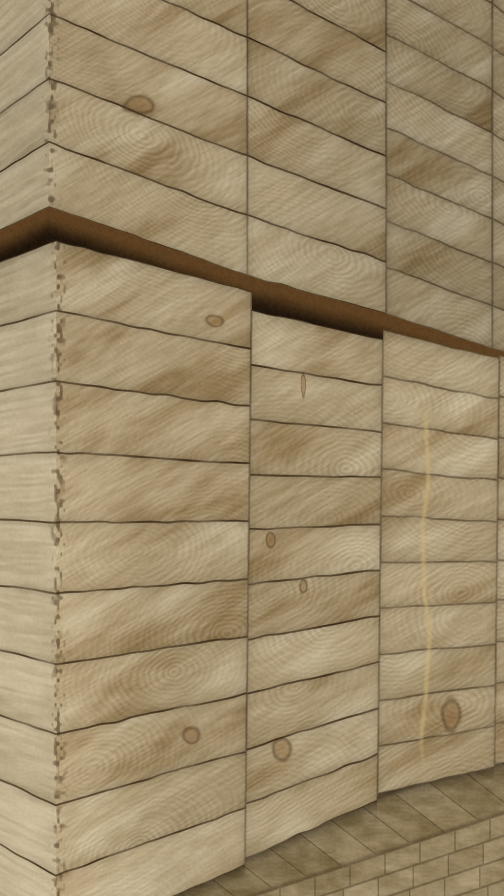
Reproduce this texture procedurally as a Shadertoy shader.

```glsl
// Two stacks of sawn timber seen at a corner, with a dark gap between them.
// Columns are strips of sloping rows; each board gets its own end grain and
// tone, then seams, knots and shadows are laid on top.

const float VIEW_H = 7.68;  // canvas height in scene units
const float ROWS = 10.0;    // boards in the lower stack
const float RING_FREQ = 150.0;
const float SEAM_WIDTH = 0.006;
const vec3 END_WOOD = vec3(0.665, 0.59, 0.455);
const vec3 SIDE_WOOD = vec3(0.695, 0.635, 0.515);
const vec3 PALE_WOOD = vec3(0.79, 0.74, 0.62);
const vec3 RESIN = vec3(0.8, 0.7, 0.47);
const vec3 SEAM_DARK = vec3(0.2, 0.14, 0.075);
const vec3 KNOT_BROWN = vec3(0.5, 0.34, 0.18);
const vec3 GAP_BROWN = vec3(0.36, 0.25, 0.13);
const vec3 GAP_DARK = vec3(0.12, 0.08, 0.04);

// Column borders; per column: left y, left spacing, right y, right spacing
const float UPPER_X[6] = float[6](0.0, 0.42, 2.12, 3.31, 4.22, 4.7);
const float LOWER_X[6] = float[6](0.0, 0.48, 2.13, 3.26, 4.26, 4.7);
const vec4 UPPER_ROWS[5] = vec4[5](
    vec4(1.97, 0.5, 1.77, 0.55), vec4(1.77, 0.55, 2.36, 0.51),
    vec4(2.36, 0.51, 2.69, 0.45), vec4(2.69, 0.4, 2.99, 0.37),
    vec4(2.99, 0.37, 3.14, 0.34));
const vec4 LOWER_ROWS[5] = vec4[5](
    vec4(2.24, 0.555, 2.06, 0.605), vec4(2.06, 0.605, 2.5, 0.492),
    vec4(2.66, 0.47, 2.91, 0.395), vec4(2.83, 0.397, 3.07, 0.35),
    vec4(3.05, 0.35, 3.17, 0.33));
// Knots: centre and radii
const vec4 KNOTS[8] = vec4[8](
    vec4(1.84, 2.75, 0.075, 0.05), vec4(1.19, 0.9, 0.13, 0.08),
    vec4(2.32, 4.63, 0.04, 0.065), vec4(2.6, 5.02, 0.035, 0.06),
    vec4(2.6, 3.3, 0.02, 0.1), vec4(1.64, 6.3, 0.08, 0.07),
    vec4(2.42, 6.42, 0.08, 0.09), vec4(3.87, 6.13, 0.08, 0.14));

float hash(vec2 p) { return fract(sin(dot(p, vec2(127.1, 311.7))) * 43758.5); }

float noise(vec2 p) {
    vec2 i = floor(p), f = fract(p);
    f = f * f * (3.0 - 2.0 * f);
    return mix(mix(hash(i), hash(i + vec2(1, 0)), f.x),
               mix(hash(i + vec2(0, 1)), hash(i + 1.0), f.x), f.y);
}

float fbm(vec2 p) {
    return 0.5 * noise(p) + 0.3 * noise(p * 2.1 + 7.3) + 0.2 * noise(p * 4.3 + 3.1);
}

// Sawn end: rings around a random pith, diagonal saw marks, pale patches
vec3 endGrain(vec2 p, vec2 local, vec2 size, vec2 id) {
    vec2 pith = size * vec2(hash(id + 3.1), hash(id + 8.7) * 2.2 - 0.6);
    float d = length((local - pith) * vec2(0.75, 1.1)) + 0.06 * fbm(p * 5.0);
    float rings = sin(d * RING_FREQ) * exp(-1.3 * d) * (0.2 + noise(p * 3.0 + id));
    vec2 q = vec2(p.x * 0.86 - p.y * 0.5, p.x * 0.5 + p.y * 0.86);
    float saw = noise(q * vec2(7.0, 60.0) + id) - 0.5;
    float patches = fbm(q * vec2(1.2, 3.6) + id * 5.3);
    vec3 col = END_WOOD + 0.06 * (hash(id) - 0.5);
    col = mix(col, PALE_WOOD, 0.55 * smoothstep(0.5, 0.85, patches));
    col -= vec3(0.1, 0.115, 0.125) * smoothstep(0.5, 0.15, patches);
    return col + 0.034 * rings + 0.075 * saw;
}

// One stack; below = distance under the reference row, in scene units
vec3 stack(vec2 p, float px, float xs[6], vec4 rows[5], float seed,
           out float below, out float spacing) {
    int c = 0;
    float side = 9.0;
    for (int i = 1; i < 5; i++) {
        if (p.x > xs[i]) c = i;
        if (i > 1) side = min(side, abs(p.x - xs[i]));
    }
    float width = xs[c + 1] - xs[c], u = (p.x - xs[c]) / width;
    vec2 line = mix(rows[c].xy, rows[c].zw, u);
    spacing = line.y;
    below = p.y - line.x + 0.018 * (noise(p * 7.0 + seed) - 0.5);
    float row = below / spacing, f = fract(row);
    vec2 id = vec2(float(c) + seed, floor(row));
    vec2 size = vec2(width, spacing), local = vec2(u, f) * size;
    vec3 col = endGrain(p, local, size, id);
    if (c == 0) {
        float streak = noise(local * vec2(4.0, 38.0) + id * 9.0);
        col = SIDE_WOOD + 0.08 * (streak + fbm(p * 4.0) - 1.0) + 0.04 * (hash(id) - 0.5);
    }
    col += 0.03 * (0.5 - f);
    // Uneven seams between rows and columns
    float gap = min(f, 1.0 - f) * spacing;
    float wear = 0.35 + 0.6 * noise(p * vec2(5.0, 3.0) + seed);
    float seam = 1.0 - smoothstep(SEAM_WIDTH - 0.5 * px, SEAM_WIDTH + px, gap);
    float joint = 1.0 - smoothstep(0.0, 0.008 + px, side);
    col *= 1.0 - 0.13 * exp(-gap * 32.0) - 0.1 * exp(-side * 25.0);
    col = mix(col, SEAM_DARK, wear * max(seam * (c > 2 ? 0.55 : 1.0), joint * 0.55));
    // Frayed near corner
    float corner = abs(p.x - xs[1] - 0.02);
    float fray = smoothstep(0.35, 0.8, noise(p * vec2(38.0, 24.0)) - corner * 4.0);
    return mix(col, SEAM_DARK, 0.5 * fray * (1.0 - smoothstep(0.0, 0.12, corner)));
}

// Bottom stack: worn top surface, then small board ends
vec3 foundation(vec2 p, float px, float below) {
    float s = p.y + 0.33 * p.x - 8.4, layer = s / 0.19;
    vec2 cell = s < 0.0 ? vec2((p.x - p.y * 1.3) / 0.42, s / 0.5)
                        : vec2(p.x / 0.3 + 0.3 * hash(vec2(floor(layer))), layer);
    vec2 edge = min(fract(cell), 1.0 - fract(cell)) * vec2(0.3, 0.19);
    vec3 col = mix(vec3(0.53, 0.46, 0.33), vec3(0.58, 0.51, 0.38), smoothstep(-px, px, s));
    col += 0.06 * (hash(floor(cell)) - 0.5) + 0.2 * (fbm(p * vec2(6.0, 14.0)) - 0.5);
    float seam = 1.0 - smoothstep(0.0, 0.01 + px, min(edge.x * 1.6, edge.y));
    return mix(col, SEAM_DARK, 0.35 * seam) * (1.0 - 0.4 * exp(-max(below, 0.0) * 14.0));
}

void mainImage(out vec4 fragColor, in vec2 fragCoord) {
    float px = VIEW_H / iResolution.y, under, upStep, depth, step2;
    vec2 p = vec2(fragCoord.x, iResolution.y - fragCoord.y) * px, q = p;
    q.x += 0.012 * (p.y - 4.8) * smoothstep(0.4, 2.0, p.x);
    vec3 upper = stack(p, px, UPPER_X, UPPER_ROWS, 11.0, under, upStep);
    vec3 lower = stack(q, px, LOWER_X, LOWER_ROWS, 37.0, depth, step2);
    // Light falls from the lower left
    upper *= 0.97 - 0.1 * smoothstep(1.5, 4.0, p.x);
    lower *= 1.0 + 0.09 * smoothstep(2.5, 5.5, p.y) * (1.0 - smoothstep(0.3, 1.6, p.x));
    // Resin streak and overhang shade
    float resin = abs(p.x - 3.67 - 0.12 * (noise(vec2(p.y * 2.2, 4.0)) - 0.5));
    float span = smoothstep(3.3, 3.8, p.y) * (1.0 - smoothstep(6.2, 6.7, p.y));
    lower = mix(lower, RESIN, 0.5 * span * (1.0 - smoothstep(0.0, 0.035, resin)));
    lower *= 1.0 - 0.1 * exp(-max(depth, 0.0) * 9.0);
    // Layers from back to front
    vec3 col = mix(GAP_BROWN, GAP_DARK, smoothstep(0.06, 0.27, under));
    col = mix(col, lower, smoothstep(-px, px, depth));
    float bottom = depth - ROWS * step2;
    col = mix(col, foundation(p, px, bottom), smoothstep(-px, px, bottom));
    col = mix(upper, col, smoothstep(-px, px, under));
    // Knots with dark rims
    for (int i = 0; i < 8; i++) {
        float e = length((p - KNOTS[i].xy) / KNOTS[i].zw) + 0.3 * (noise(p * 14.0) - 0.5);
        float rim = (e - 0.9) * 5.0;
        col = mix(col, KNOT_BROWN, 0.4 * (1.0 - smoothstep(0.2, 1.4, e)));
        col = mix(col, SEAM_DARK, 0.35 * exp(-rim * rim));
    }
    fragColor = vec4(clamp(col + 0.03 * (noise(p * 55.0) - 0.5), 0.0, 1.0), 1.0);
}
```
